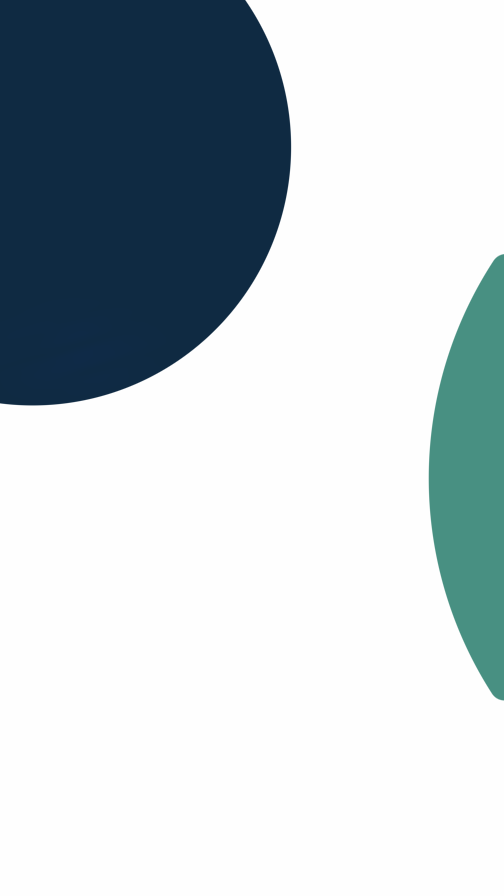
This background is drawn by a Shadertoy shader. Its source:

```glsl
float hash(vec2 p) {
    vec3 q = fract(p.xyx * 0.1031);
    q += dot(q, q.yzx + 33.33);
    return fract((q.x + q.y) * q.z);
}

float valueNoise(vec2 p) {
    vec2 cell = floor(p), f = fract(p);
    f = f * f * (3.0 - 2.0 * f);
    return mix(mix(hash(cell), hash(cell + vec2(1, 0)), f.x),
               mix(hash(cell + vec2(0, 1)), hash(cell + vec2(1, 1)), f.x), f.y);
}

float disc(vec2 p, vec2 center, float radius) {
    return length(p - center) - radius;
}

float smoothMax(float a, float b, float k) {
    float h = max(k - abs(a - b), 0.0) / k;
    return max(a, b) + 0.25 * h * h * k;
}

float coverage(float dist, float pixel) {
    return smoothstep(0.75 * pixel, -0.75 * pixel, dist);
}

void mainImage(out vec4 fragColor, in vec2 fragCoord) {
    // Portrait canvas of unit height
    vec2 p = fragCoord / iResolution.xy * vec2(0.5625, 1.0);
    float pixel = 1.0 / iResolution.y;
    vec3 color = vec3(0.998);

    // Navy disc with faint slanted brush streaks near its foot
    vec2 along = vec2(p.x + 0.3 * p.y, p.y - 0.3 * p.x);
    float streaks = valueNoise(along * vec2(14.0, 90.0));
    float foot = smoothstep(0.1, 0.0, length((p - vec2(0.08, 0.605)) * vec2(0.8, 1.4)));
    vec3 navy = vec3(0.057, 0.165, 0.26) + vec3(0.0, 0.002, 0.022) * streaks * foot;
    color = mix(color, navy, coverage(disc(p, vec2(0.0365, 0.8359), 0.2884), pixel));

    // Green arc with softly rounded, cut-off ends
    float arc = disc(p, vec2(0.9225, 0.4661), 0.444);
    float ends = abs(p.y - 0.4674) - 0.2492;
    vec3 green = vec3(0.284, 0.565, 0.51);
    color = mix(color, green, coverage(smoothMax(arc, ends, 0.008), pixel));

    fragColor = vec4(color, 1.0);
}
```
